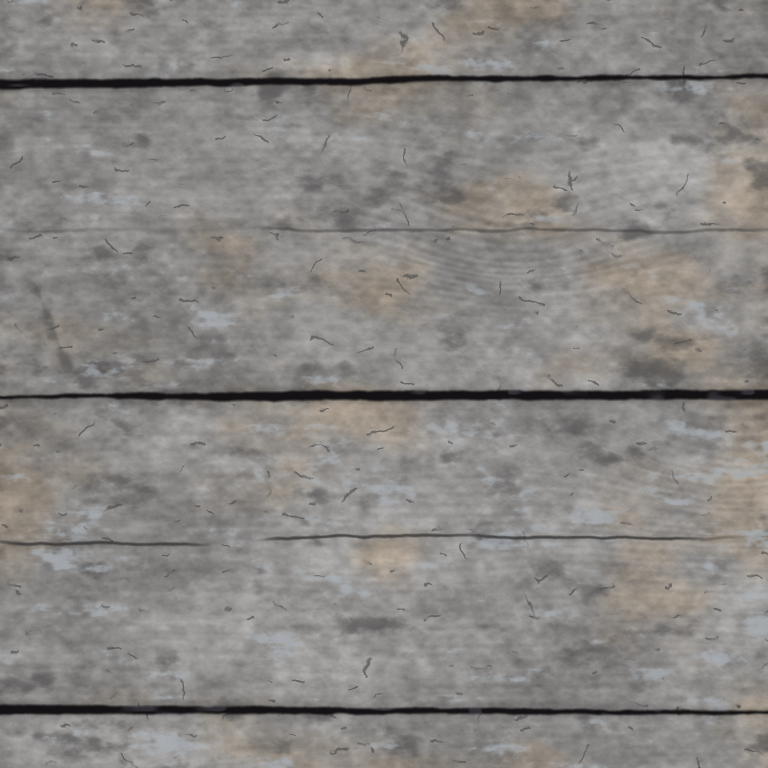
A WebGL 1 fragment shader for this texture:

```glsl
precision highp float;
uniform vec2 u_resolution;

#define PITCH 0.4065
#define FIRST_GAP 0.077
#define GAP_HALF 0.0058
#define GRAIN_LINES 88.0
#define SCRATCH_GRID vec2(19.0, 30.0)
#define WOOD vec3(0.553, 0.547, 0.543)
#define GAP_COLOR vec3(0.075, 0.068, 0.073)
#define PAINT vec3(0.65, 0.675, 0.70)
#define STAIN vec3(0.29, 0.285, 0.285)
#define RUST vec3(1.05, 0.99, 0.91)

float hash(vec2 p) {
  return fract(sin(dot(p, vec2(127.1, 311.7))) * 43758.545);
}

float noise(vec2 p) {
  vec2 i = floor(p), f = fract(p);
  f = f * f * (3.0 - 2.0 * f);
  return mix(mix(hash(i), hash(i + vec2(1, 0)), f.x),
             mix(hash(i + vec2(0, 1)), hash(i + vec2(1, 1)), f.x), f.y);
}

float fbm(vec2 p) {
  float sum = 0.0, amp = 0.52;
  for (int i = 0; i < 5; i++) {
    sum += amp * noise(p);
    p = mat2(0.96, 0.28, -0.28, 0.96) * p * 2.03 + vec2(17.3, 9.1);
    amp *= 0.5;
  }
  return sum;
}

// Level fibres: octaves keep their axis so streaks stay horizontal
float fibre(vec2 p) {
  return 0.5 * noise(p) + 0.3 * noise(p * vec2(2.3, 1.9) + 5.7) + 0.2 * noise(p * vec2(5.1, 3.3) + 11.3);
}

float segment(vec2 p, vec2 a, vec2 b) {
  vec2 d = b - a;
  return length(p - a - d * clamp(dot(p - a, d) / dot(d, d), 0.0, 1.0));
}

// Short, mostly level nicks scattered one per grid cell
float scratches(vec2 p) {
  vec2 cell = floor(p * SCRATCH_GRID);
  float mark = 0.0;
  for (int j = -1; j <= 1; j++)
    for (int i = -1; i <= 1; i++) {
      vec2 c = cell + vec2(i, j);
      float r = hash(c + 3.7), turn = hash(c + 8.2) - 0.5;
      vec2 mid = (c + vec2(hash(c), hash(c + 5.1))) / SCRATCH_GRID;
      float angle = turn * (r > 0.75 ? 3.0 : 0.7);
      vec2 reach = vec2(cos(angle), sin(angle)) * mix(0.002, 0.016, r * r);
      float d = segment(p, mid - reach, mid + reach);
      mark = max(mark, (1.0 - smoothstep(0.0003, 0.0024, d)) * step(0.4, hash(c + 1.9)));
    }
  return mark;
}

void main() {
  vec2 p = gl_FragCoord.xy / u_resolution;
  float px = 1.0 / u_resolution.y;
  float rough = fbm(p * 38.0);

  // Nearest gap: slight tilt, taper and chipped edges
  float row = floor((p.y - FIRST_GAP) / PITCH + 0.5);
  float tilt = (row - 0.6) * 0.008 * p.x;
  float wobble = 0.005 * (fbm(vec2(p.x * 7.0, row * 9.3)) - 0.5);
  float gapY = FIRST_GAP + row * PITCH + tilt + wobble;
  float taper = mod(row, 2.0) < 0.5 ? mix(1.0, 0.36, p.x) : mix(0.35, 1.0, smoothstep(0.0, 0.4, p.x));
  float across = p.y - gapY;
  float chip = 0.004 * (fbm(vec2(p.x * 45.0, row + step(0.0, across) * 7.0)) - 0.5);
  float edge = abs(across) - GAP_HALF * taper + chip;
  float plank = across > 0.0 ? row : row - 1.0;
  float lower = 1.0 - smoothstep(0.40, 0.52, p.y);

  // Grain bends around one knot per plank
  vec2 knot = mod(plank, 2.0) > 0.5 ? vec2(0.60, 0.69) : vec2(0.89, 0.41);
  vec2 q = p - knot;
  float swirl = exp(-dot(q * vec2(6.0, 9.0), q * vec2(6.0, 9.0)));
  vec2 g = p + vec2(0.0, 0.055 * swirl * (q.x * 5.0 + 0.6)
         + 0.02 * (fbm(p * vec2(3.0, 6.0) + plank * 4.0) - 0.5));
  float broad = fbm(p * vec2(4.0, 6.5) + plank * 13.0) - 0.5;
  float streak = fibre(g * vec2(8.0, 85.0) + plank * 31.0) - 0.5;
  float speck = fbm(p * vec2(80.0, 110.0)) - 0.5;
  float lines = sin(6.2832 * GRAIN_LINES * g.y + 5.0 * noise(g * vec2(5.0, 30.0)));
  float tone = 0.25 * broad + 0.10 * streak + 0.18 * speck + 0.18 * (rough - 0.5);
  tone += lines * (0.012 + 0.025 * swirl) * noise(p * vec2(6.0, 9.0) + 4.0) + 0.012 * (lower - 0.5);
  vec3 color = WOOD * (1.0 + 1.65 * tone);

  // Faint warm weathering, stronger beside the gaps
  float warm = smoothstep(0.48, 0.82, fbm(p * vec2(6.0, 11.0) + 41.0) + 0.10 * exp(-max(edge, 0.0) * 45.0));
  color *= mix(vec3(1.0), RUST, warm);

  // Scuffed fork spreading right from the upper knot, and a slanted dent
  vec2 fork = p - vec2(0.56, 0.69) + 0.03 * (vec2(fbm(p * 14.0), fbm(p * 14.0 + 9.0)) - 0.5);
  float arm = abs(abs(fork.y) - fork.x * 0.95) + 0.03 * (rough - 0.5);
  float scuff = (1.0 - smoothstep(0.006, 0.045, arm)) * smoothstep(-0.02, 0.03, fork.x)
              * (1.0 - smoothstep(0.10, 0.18, fork.x));
  color *= 1.0 - scuff * (0.12 + 0.35 * (rough - 0.5));
  float dent = segment(p, vec2(0.045, 0.63), vec2(0.088, 0.522)) + 0.018 * (rough - 0.5);
  color = mix(color, STAIN, 0.5 * (1.0 - smoothstep(0.001, 0.010, dent)));

  // Dirt blotches and broken nicks
  float dirt = smoothstep(0.61, 0.84, fbm(p * vec2(17.0, 27.0) + 70.0) + 0.2 * (rough - 0.5));
  color = mix(color, STAIN, 0.6 * dirt);
  vec2 jitter = vec2(fbm(p * 60.0), fbm(p * 60.0 + 31.0)) - 0.5;
  color = mix(color, STAIN, 0.65 * scratches(p + 0.016 * jitter) * smoothstep(0.34, 0.6, rough));

  // Small pale paint smears, mostly on the lower plank
  float worn = fbm(p * vec2(14.0, 34.0) + 23.0) + 0.35 * (speck + streak);
  float paint = smoothstep(0.70, 0.92, worn + 0.06 * lower);
  color = mix(color, PAINT, 0.75 * paint);

  // Long crack along each plank, faint above and deep below
  float crackY = FIRST_GAP + (plank + 0.54) * PITCH + 0.028 * (fbm(vec2(p.x * 4.0, plank * 5.0 + 2.0)) - 0.5)
               + 0.004 * (rough - 0.5);
  float crackD = abs(p.y - crackY);
  float depth = mix(0.75, 0.4, mod(plank, 2.0)) * smoothstep(0.15, 0.6, noise(vec2(p.x * 13.0, plank + 6.0)));
  color = mix(color, STAIN * 0.75, depth * (1.0 - smoothstep(0.0004, 0.0022 + px, crackD)));
  color *= 1.0 - 0.10 * depth * exp(-crackD * 180.0);

  // Shaded plank rims, then the dark gap with a little debris
  color *= 1.0 - 0.22 * exp(-max(edge, 0.0) * 260.0);
  float debris = smoothstep(0.72, 0.9, noise(vec2(p.x * 42.0, p.y * 90.0)));
  vec3 gap = GAP_COLOR + vec3(0.12, 0.12, 0.14) * debris;
  color = mix(gap, color, smoothstep(-0.0012 - px, 0.0012 + px, edge));
  gl_FragColor = vec4(clamp(color, 0.0, 1.0), 1.0);
}
```
